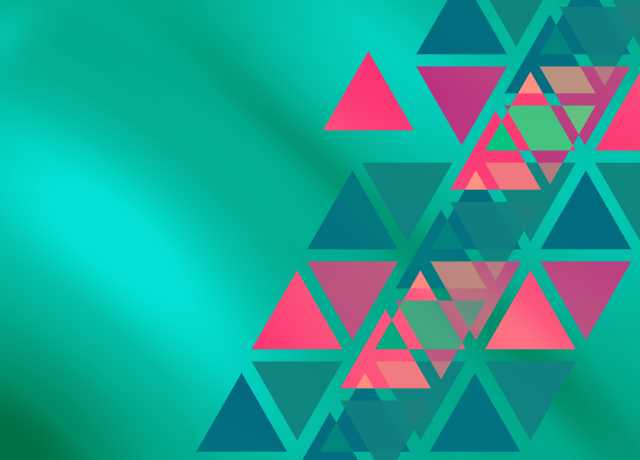
Write a Shadertoy shader that draws this background.

```glsl
// Slanted columns of translucent triangles over a silky teal backdrop.
// The backdrop sums tilted soft glows and streaked noise into a colour ramp;
// triangles blend by exclusion, so overlaps turn green, orange or tan.

const float ASPECT = 1.396;
const float SQRT3 = 1.7320508;

// Backdrop ramp and streaks
const vec3 DEEP_GREEN = vec3(0.00, 0.44, 0.27);
const vec3 MID_TEAL = vec3(0.01, 0.68, 0.57);
const vec3 BRIGHT_CYAN = vec3(0.01, 0.88, 0.83);
const float BASE_TONE = 0.47;
const float STREAK_AMOUNT = 0.11;
const float STREAK_ANGLE = -0.72;
const float STREAK_BEND = 0.22;

// Exclusion tints of the triangles
const vec3 BLUE_TINT = vec3(0.00, 0.65, 0.50);
const vec3 MAGENTA_TINT = vec3(0.74, 1.00, 0.50);
const vec3 PINK_TINT = vec3(1.00, 1.00, 0.60);
const vec3 TEAL_TINT = vec3(0.05, 0.45, 0.50);

// Triangle layout, in canvas heights
const float HALF_WIDTH = 0.0991;
const float ROW_GAP = 0.0264;
const vec2 UPPER_STEP = vec2(0.238, 0.424);
const vec2 LOWER_STEP = vec2(0.242, 0.440);
const vec2 STRAY_SHIFT = vec2(-0.0845, 0.044);
const vec2 COLUMNS[4] = vec2[4](
    vec2(0.769, 0.458), vec2(1.038, 0.458),
    vec2(1.278, 0.458), vec2(0.962, 0.373));

// Glows: centre, length, width; then angle, strength
const int GLOWS = 8;
const vec4 GLOW_SHAPE[GLOWS] = vec4[GLOWS](
    vec4(0.16, 0.545, 0.36, 0.17), vec4(0.455, 0.255, 0.40, 0.13),
    vec4(0.00, 0.00, 0.27, 0.20), vec4(0.80, 0.89, 0.32, 0.17),
    vec4(0.67, 0.69, 0.45, 0.05), vec4(1.31, 0.58, 0.38, 0.21),
    vec4(1.13, 0.24, 0.40, 0.07), vec4(0.00, 0.93, 0.10, 0.06));
const vec2 GLOW_TILT[GLOWS] = vec2[GLOWS](
    vec2(-0.55, 0.48), vec2(-0.80, 0.36), vec2(-0.60, -0.50), vec2(-0.70, 0.34),
    vec2(-0.76, -0.16), vec2(-0.70, 0.29), vec2(-0.75, -0.24), vec2(0.60, 0.20));

vec2 rotate(vec2 p, float angle) {
    float c = cos(angle), s = sin(angle);
    return vec2(c * p.x + s * p.y, c * p.y - s * p.x);
}

float hash(vec2 cell) {
    vec3 h = fract(cell.xyx * 0.1031);
    h += dot(h, h.yzx + 33.33);
    return fract((h.x + h.y) * h.z);
}

float noise(vec2 p) {
    vec2 cell = floor(p), f = fract(p);
    f = f * f * (3.0 - 2.0 * f);
    return mix(mix(hash(cell), hash(cell + vec2(1, 0)), f.x),
               mix(hash(cell + vec2(0, 1)), hash(cell + vec2(1, 1)), f.x), f.y);
}

vec3 backdrop(vec2 p) {
    float tone = BASE_TONE;
    for (int i = 0; i < GLOWS; i++) {
        vec2 q = rotate(p - GLOW_SHAPE[i].xy, GLOW_TILT[i].x) / GLOW_SHAPE[i].zw;
        tone += GLOW_TILT[i].y * exp(-dot(q, q));
    }
    // Fine curved streaks
    vec2 s = rotate(p, STREAK_ANGLE);
    s.y += STREAK_BEND * s.x * s.x;
    float streaks = 0.65 * noise(s * vec2(1.6, 13.0) + 20.0)
                  + 0.35 * noise(s * vec2(2.5, 34.0) + 50.0);
    tone = clamp(tone + STREAK_AMOUNT * (streaks - 0.5), 0.0, 1.0);
    vec3 low = mix(DEEP_GREEN, MID_TEAL, min(tone * 2.0, 1.0));
    return mix(low, BRIGHT_CYAN, max(tone * 2.0 - 1.0, 0.0));
}

// Exclusion blend of one triangle; up is 1 or -1, q is relative to its flat side
void addTriangle(inout vec3 color, vec2 q, float up, vec3 tint) {
    q.y *= up;
    float d = max(-q.y, 0.5 * (SQRT3 * (abs(q.x) - HALF_WIDTH) + q.y));
    vec3 t = tint * clamp(0.5 - d * iResolution.y, 0.0, 1.0);
    color += t * (1.0 - 2.0 * color);
}

void mainImage(out vec4 fragColor, in vec2 fragCoord) {
    vec2 p = fragCoord / iResolution.xy * vec2(ASPECT, 1.0);
    vec3 color = backdrop(p);
    vec2 gap = vec2(0.0, ROW_GAP);

    // Each block holds two pairs of facing triangles
    for (int column = 0; column < 4; column++) {
        for (int row = -1; row <= 2; row++) {
            vec2 blockStep = row > 0 ? UPPER_STEP : LOWER_STEP;
            vec2 q = p - COLUMNS[column] - float(row) * blockStep;
            vec2 lower = q + 0.5 * blockStep - vec2(0.0, 0.0027);
            vec2 stray = column == 0 && row == 1 ? STRAY_SHIFT : vec2(0.0);
            addTriangle(color, q, 1.0, BLUE_TINT);
            addTriangle(color, q + gap, -1.0, MAGENTA_TINT);
            addTriangle(color, lower - stray, 1.0, PINK_TINT);
            addTriangle(color, lower + gap, -1.0, TEAL_TINT);
        }
    }
    fragColor = vec4(color, 1.0);
}
```
